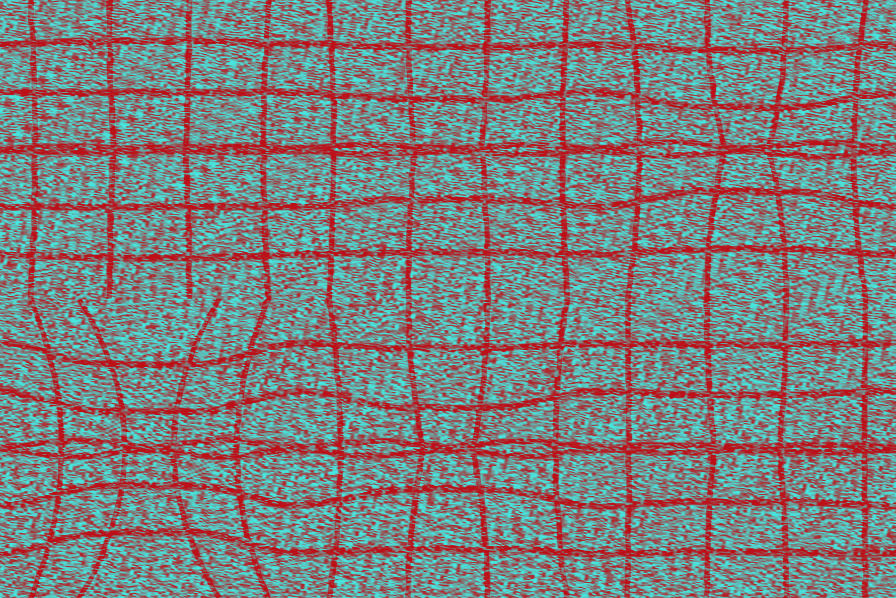
A WebGL 2 fragment shader for this pattern:

```glsl
#version 300 es
precision highp float;
uniform vec2 u_resolution;
out vec4 fragColor;

float hash(vec2 p) {
  return fract(sin(dot(p, vec2(127.1, 311.7))) * 43758.5453);
}

float valueNoise(vec2 p) {
  vec2 i = floor(p), f = fract(p);
  f = f * f * (3.0 - 2.0 * f);
  return mix(mix(hash(i), hash(i + vec2(1, 0)), f.x),
             mix(hash(i + vec2(0, 1)), hash(i + vec2(1, 1)), f.x), f.y);
}

// Inward pull per cell: outer row, inner row, outer column, inner column
const vec4 PINCH[6] = vec4[6](
  vec4(18, 17, 27, 39), vec4(4, 14, 10, 13), vec4(1, 3, 1, 6),
  vec4(-3, 0, 4, 3), vec4(2, 6, 4, 5), vec4(5, 13, 10, 15));

float stroke(float distance, float halfWidth, float soft) {
  return 1.0 - smoothstep(halfWidth - soft, halfWidth + soft, abs(distance));
}

void main() {
  // Three by two cells, each 256 units wide
  vec2 grid = gl_FragCoord.xy / u_resolution * vec2(3, 2);
  vec2 pos = grid * 256.0;
  float soft = 0.7 * 768.0 / u_resolution.x;
  vec2 cell = min(floor(grid), vec2(2, 1));
  int index = int(cell.x + 3.0 * cell.y);
  vec4 pinch = PINCH[index];

  // Fine flecks, longer than tall, on a slightly slanted lattice
  float drift = 2.0 * valueNoise(pos / 9.0) + 0.13 * pos.x;
  float fleck = valueNoise(vec2(pos.x - 0.21 * pos.y, pos.y + drift) / vec2(3.1, 1.15));

  // Mirrored position in the cell, with a slight wobble and ragged edges
  vec2 wobble = vec2(valueNoise(pos / 9.0), valueNoise(pos / 11.0 + 40.0)) - 0.5;
  vec2 local = abs(pos - (cell + 0.5) * 256.0 + wobble * 1.6);
  local += (fleck - 0.5) * 1.2;
  vec2 t = clamp(local / 128.0, 0.0, 1.0);

  // Rows bend toward the cell centre; the middle row splits into lenses
  float bend = 1.0 - smoothstep(40.0, 128.0, local.x);
  float lens = sin(3.14159 * t.x);
  float split = 1.5 + (1.0 + 0.27 * pinch.y) * lens * lens;
  float line = stroke(local.y - 90.0 + pinch.x * bend, 2.8, soft);
  line = max(line, stroke(local.y - 49.0 + pinch.y * bend, 2.8, soft));
  line = max(line, stroke(local.y - split, 2.4, soft));

  // Columns: rounded outer pair, cusped inner pair
  bool flared = index == 0;
  float cusp = flared ? 1.0 - t.y * t.y : (1.0 - t.y) * (1.0 - t.y);
  float innerBase = flared ? 60.0 : 34.0;
  line = max(line, stroke(local.x - 102.0 + pinch.z * (1.0 - t.y * t.y), 2.4, soft));
  line = max(line, stroke(local.x - innerBase + pinch.w * cusp, 2.4, soft));

  // Flecks tint the ground and wear through the lines
  float ground = smoothstep(0.0, 1.16, fleck);
  float inked = smoothstep(-0.3, 0.72, fleck);

  vec3 turquoise = vec3(0.27, 0.91, 0.88);
  vec3 crimson = vec3(0.74, 0.06, 0.09);
  fragColor = vec4(mix(turquoise, crimson, mix(ground, inked, line)), 1.0);
}
```
